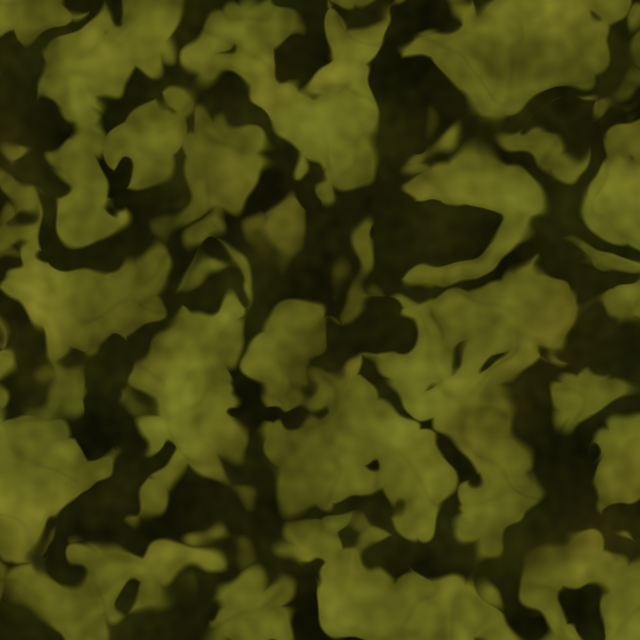
Reproduce this pattern procedurally as a Shadertoy shader.

```glsl
// Olive camouflage: ruffled, lobed patches split by dark winding channels and pockets.
#define PATCH_SCALE 6.5     // pockets across the canvas
#define CHANNEL_SCALE 4.6   // winding channels across the canvas
#define CHANNEL_WIDTH 0.085
#define POCKET_LEVEL 0.30   // higher gives fewer dark pockets
#define RUFFLE 0.38         // strength of the lobed outlines
#define WARP 0.028          // bending of the outlines
#define EDGE_SOFTNESS 0.075
#define OLIVE_TONE 0.35
#define SHADOW_TONE 0.11

// Sine-free hash, two values in -1..1
vec2 hash2(vec2 p) {
    vec3 q = fract(p.xyx * vec3(0.1031, 0.1030, 0.0973));
    q += dot(q, q.yzx + 33.33);
    return fract((q.xx + q.yz) * q.zy) * 2.0 - 1.0;
}

// Gradient noise around zero
float noise(vec2 p) {
    vec2 cell = floor(p), f = p - cell;
    vec2 u = f * f * f * (f * (f * 6.0 - 15.0) + 10.0);
    float a = dot(hash2(cell), f);
    float b = dot(hash2(cell + vec2(1, 0)), f - vec2(1, 0));
    float c = dot(hash2(cell + vec2(0, 1)), f - vec2(0, 1));
    float d = dot(hash2(cell + vec2(1, 1)), f - vec2(1, 1));
    return 1.6 * mix(mix(a, b, u.x), mix(c, d, u.x), u.y);
}

vec2 warp(vec2 p) {
    vec2 bend = vec2(noise(p * 9.0 + 71.3), noise(p * 9.0 + 38.6));
    vec2 curl = vec2(noise(p * 21.0 + 15.2), noise(p * 21.0 + 93.7));
    return p + WARP * (bend + 0.4 * curl);
}

// Positive inside the olive patches, negative in the shadows
float patchField(vec2 p) {
    float pockets = noise(p * PATCH_SCALE + 12.4)
                  + 0.55 * noise(p * PATCH_SCALE * 2.1 + 47.9)
                  + 0.22 * noise(p * PATCH_SCALE * 4.3 + 80.1);
    float width = CHANNEL_WIDTH + 0.12 * noise(p * 8.0 + 26.5);
    float channels = abs(noise(p * CHANNEL_SCALE + 59.2)) - width;
    float lobes = abs(noise(p * 15.0 + 64.8)) - 0.25;
    return min(pockets + POCKET_LEVEL, 2.0 * channels) + RUFFLE * lobes;
}

void mainImage(out vec4 fragColor, in vec2 fragCoord) {
    vec2 uv = fragCoord / iResolution.y;
    vec2 p = warp(uv);
    float field = patchField(p);
    float softness = max(EDGE_SOFTNESS, fwidth(field));
    float cover = smoothstep(-softness, softness, field);

    // Cloudy tones, faint folds and soft grain
    float cloud = noise(uv * 5.0 + 33.1);
    float mottle = noise(p * 14.0 + 8.7);
    float grain = noise(uv * 42.0 + 51.4);
    float fold = 1.0 - smoothstep(0.0, 0.12, abs(noise(p * 8.5 + 90.6)));
    float olive = OLIVE_TONE + 0.12 * cloud + 0.08 * mottle + 0.045 * grain
                - 0.025 * fold + 0.05 * smoothstep(0.0, 0.45, field) - 0.02;
    float shadow = SHADOW_TONE + 0.07 * noise(uv * 8.0 + 76.2) + 0.025 * grain;
    float tone = mix(max(shadow, 0.06), clamp(olive, 0.2, 0.5), cover);

    // Blue rises with tone, hue drifts slightly between yellow and green
    float drift = 0.04 * noise(uv * 6.0 + 19.5);
    vec3 color = tone * vec3(1.0 + drift, 1.0 - 0.5 * drift, 0.15 + 0.34 * tone);
    fragColor = vec4(color, 1.0);
}
```
